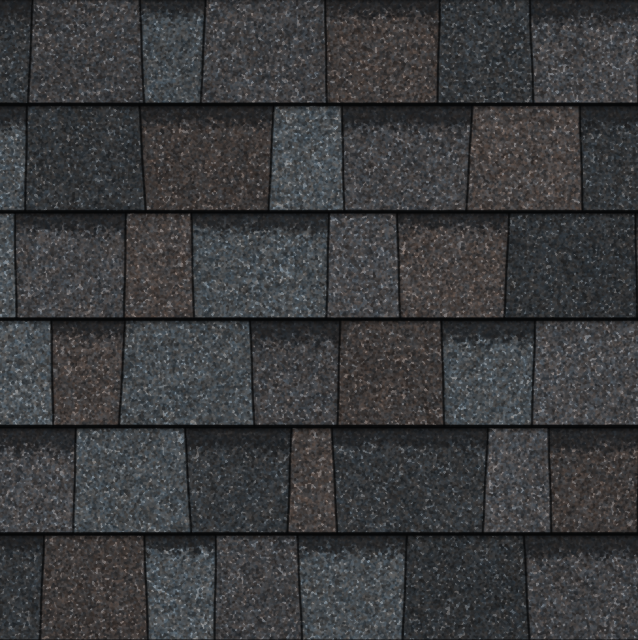
A WebGL 1 fragment shader for this texture:

```glsl
precision highp float;
// Laminated roof shingles: six courses of flared, granule-coated tabs in slate, charcoal, grey and brown.

uniform vec2 u_resolution;

// Layout, in canvas heights or in course heights
const float COURSES = 5.96;
const float COURSE_OFFSET = 0.028;
const float TAB_PITCH = 0.158;
const float EDGE_JITTER = 0.60;     // share of the pitch
const float FLARE = 0.045;          // lean of tab sides, share of the pitch
const float SEAM_HALF = 0.007;      // horizontal seam, in course heights
const float SEAM_FADE = 0.019;
const float JOINT_HALF = 0.0003;    // upright joint, in canvas heights
const float JOINT_FADE = 0.0028;
const float SHADOW_DEPTH = 0.22;    // shadow band on recessed tabs
const float GRAIN_COUNT = 300.0;
const float GRAIN_CONTRAST = 0.62;
const float CLUMP_CONTRAST = 0.30;

const vec3 SLATE = vec3(0.272, 0.289, 0.302);
const vec3 CHARCOAL = vec3(0.194, 0.203, 0.212);
const vec3 GREY = vec3(0.258, 0.258, 0.265);
const vec3 BROWN = vec3(0.257, 0.240, 0.235);
const vec3 SHADOW = vec3(0.127, 0.131, 0.138);
const vec3 SEAM = vec3(0.025, 0.028, 0.031);

float hash(vec2 p) {
  vec3 q = fract(p.xyx * 0.1031);
  q += dot(q, q.yzx + 33.33);
  return fract((q.x + q.y) * q.z);
}

// Softly blended cellular granules: x is brightness, y is warmth
vec2 granules(vec2 p) {
  vec2 cell = floor(p);
  vec2 total = vec2(0.0);
  float weightSum = 0.0;
  for (int j = -1; j <= 1; j++) {
    for (int i = -1; i <= 1; i++) {
      vec2 id = cell + vec2(float(i), float(j));
      vec2 center = id + vec2(hash(id + 17.3), hash(id + 71.9));
      vec2 d = p - center;
      float weight = exp(-5.0 * dot(d, d));
      total += weight * vec2(hash(id + 5.1), hash(id + 133.7));
      weightSum += weight;
    }
  }
  return total / weightSum;
}

float isRaised(float tab) {
  return 1.0 - mod(tab, 2.0);
}

// Position of a tab's left side; raised tabs widen toward the bottom
float tabEdge(float tab, float course, float drop) {
  float jitter = EDGE_JITTER * (hash(vec2(tab, course * 13.0 + 4.0)) - 0.5);
  float lean = FLARE * (0.4 + hash(vec2(tab + 40.0, course)));
  float wobble = 0.002 * sin(drop * 9.0 + tab * 2.3 + course);
  return tab + jitter + (0.5 - isRaised(tab)) * lean * (2.0 * drop - 1.0) + wobble;
}

// Stepping through the palette keeps neighbours different
vec3 tabColor(float tab, float course) {
  float vary = hash(vec2(tab + 9.0, course + 27.0));
  float pick = fract(hash(vec2(course, 8.0)) + tab * 0.382 + 0.2 * vary);
  vec3 color = pick < 0.27 ? SLATE : pick < 0.48 ? CHARCOAL : pick < 0.77 ? GREY : BROWN;
  return color * (0.92 + 0.16 * hash(vec2(tab + 61.0, course + 3.0)));
}

void main() {
  vec2 p = gl_FragCoord.xy / u_resolution.y;
  float pixel = 1.0 / u_resolution.y;

  // Course index from the top, and drop from its upper edge
  float v = (1.0 - p.y) * COURSES + COURSE_OFFSET;
  float course = floor(v);
  float drop = fract(v);

  // Find the tab and the closest joint
  float u = p.x / TAB_PITCH + 2.0 + 7.0 * hash(vec2(course + 1.0, 3.0));
  float base = floor(u);
  float tab = base - 1.0;
  float gap = 1.0;
  for (int k = -1; k <= 2; k++) {
    float candidate = base + float(k);
    float d = u - tabEdge(candidate, course, drop);
    if (d > 0.0) tab = candidate;
    gap = min(gap, abs(d));
  }
  gap *= TAB_PITCH;
  float recessed = 1.0 - isRaised(tab);

  // Tab colour with broad, faint weathering
  vec2 grain = granules(p * GRAIN_COUNT);
  vec2 turned = vec2(0.8 * p.x - 0.6 * p.y, 0.6 * p.x + 0.8 * p.y) + 1.0;
  vec2 clump = granules(turned * GRAIN_COUNT * 0.57);
  vec3 color = tabColor(tab, course);
  float weather = sin(p.x * 31.0 + 2.0 * sin(p.y * 23.0)) * sin(p.y * 37.0 + sin(p.x * 19.0));
  color *= 1.0 + 0.03 * weather;

  // Grainy shadow band under the course above
  float depth = SHADOW_DEPTH + 0.07 * (hash(vec2(tab, course + 90.0)) - 0.5);
  float ragged = drop + 0.06 * (grain.x - 0.5) + 0.09 * (clump.x - 0.5);
  float shade = recessed * (1.0 - smoothstep(depth - 0.10, depth + 0.05, ragged));
  color = mix(color, SHADOW, 0.85 * shade);

  // Mineral granules: contrast, tint and sparse bright flecks
  float speckle = GRAIN_CONTRAST * (grain.x - 0.5) + CLUMP_CONTRAST * (clump.x - 0.5);
  color *= 1.0 + speckle * (1.0 - 0.35 * shade);
  color *= 1.0 + vec3(0.11, 0.0, -0.08) * (grain.y + clump.y - 1.0);
  color += 0.12 * smoothstep(0.78, 0.95, grain.x) * (1.0 - 0.8 * shade);

  // Joints, with a soft falloff on the recessed side
  float joint = 1.0 - smoothstep(JOINT_HALF, JOINT_HALF + max(JOINT_FADE, pixel), gap);
  color *= 1.0 - 0.18 * recessed * (1.0 - smoothstep(0.0, 0.006, gap));
  color = mix(color, SEAM, 0.72 * joint);

  // Overhang shade and the dark seam between courses
  color *= mix(0.5, 1.0, smoothstep(0.0, 0.07, drop));
  float seamDistance = min(drop, 1.0 - drop);
  float seam = 1.0 - smoothstep(SEAM_HALF, SEAM_HALF + max(SEAM_FADE, pixel * COURSES), seamDistance);
  color = mix(color, SEAM, 0.95 * seam);

  gl_FragColor = vec4(color, 1.0);
}
```
